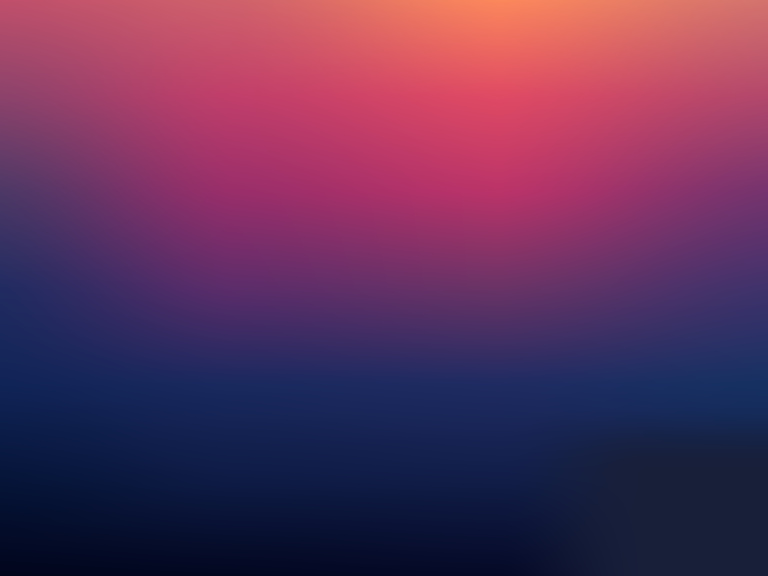
Write a WebGL 1 fragment shader that draws this background.

```glsl
precision highp float;
// Dusk gradient mesh: an orange glow at the top fades through rose and violet to navy.
// Four vertical colour ramps are blended sideways with eased weights,
// then a soft slate block is laid over the lower right corner.

#define ROSE_X 0.30
#define GLOW_X 0.65
#define EASING 0.5
#define SLATE vec3(0.094, 0.121, 0.224)
#define SLATE_X vec2(0.65, 0.85)
#define SLATE_DEPTH vec2(0.70, 0.82)

uniform vec2 u_resolution;

// Linear hat weight of one of seven evenly spaced stops.
float stopWeight(float depth, float index) {
  return max(0.0, 1.0 - abs(depth * 6.0 - index));
}

// Seven-stop colour ramp from the top edge to the bottom edge.
vec3 ramp(float depth, vec3 c0, vec3 c1, vec3 c2, vec3 c3, vec3 c4, vec3 c5, vec3 c6) {
  return c0 * stopWeight(depth, 0.0) + c1 * stopWeight(depth, 1.0)
       + c2 * stopWeight(depth, 2.0) + c3 * stopWeight(depth, 3.0)
       + c4 * stopWeight(depth, 4.0) + c5 * stopWeight(depth, 5.0)
       + c6 * stopWeight(depth, 6.0);
}

// Sideways blend between two ramps, partly eased to soften the joins.
float easedStep(float start, float end, float x) {
  float t = clamp((x - start) / (end - start), 0.0, 1.0);
  return mix(t, smoothstep(0.0, 1.0, t), EASING);
}

void main() {
  vec2 uv = gl_FragCoord.xy / u_resolution;
  float depth = 1.0 - uv.y;

  // Colour ramps, left to right
  vec3 leftEdge = ramp(depth,
    vec3(0.75, 0.31, 0.42), vec3(0.55, 0.26, 0.42), vec3(0.30, 0.22, 0.40),
    vec3(0.13, 0.17, 0.38), vec3(0.065, 0.14, 0.34), vec3(0.02, 0.08, 0.22),
    vec3(0.005, 0.02, 0.11));
  vec3 roseBand = ramp(depth,
    vec3(0.81, 0.38, 0.42), vec3(0.755, 0.245, 0.415), vec3(0.60, 0.18, 0.415),
    vec3(0.36, 0.175, 0.415), vec3(0.10, 0.16, 0.37), vec3(0.055, 0.106, 0.27),
    vec3(0.008, 0.027, 0.125));
  vec3 glowBand = ramp(depth,
    vec3(0.985, 0.53, 0.36), vec3(0.875, 0.29, 0.39), vec3(0.73, 0.20, 0.41),
    vec3(0.415, 0.20, 0.40), vec3(0.12, 0.17, 0.385), vec3(0.067, 0.115, 0.28),
    vec3(0.017, 0.035, 0.15));
  vec3 rightEdge = ramp(depth,
    vec3(0.83, 0.45, 0.43), vec3(0.70, 0.28, 0.42), vec3(0.46, 0.20, 0.43),
    vec3(0.25, 0.195, 0.42), vec3(0.085, 0.19, 0.385), vec3(0.07, 0.13, 0.29),
    vec3(0.06, 0.09, 0.20));

  vec3 color = mix(leftEdge, roseBand, easedStep(0.0, ROSE_X, uv.x));
  color = mix(color, glowBand, easedStep(ROSE_X, GLOW_X, uv.x));
  color = mix(color, rightEdge, easedStep(GLOW_X, 1.0, uv.x));

  // Slate corner
  float slate = smoothstep(SLATE_X.x, SLATE_X.y, uv.x)
              * smoothstep(SLATE_DEPTH.x, SLATE_DEPTH.y, depth);
  gl_FragColor = vec4(mix(color, SLATE, slate), 1.0);
}
```
